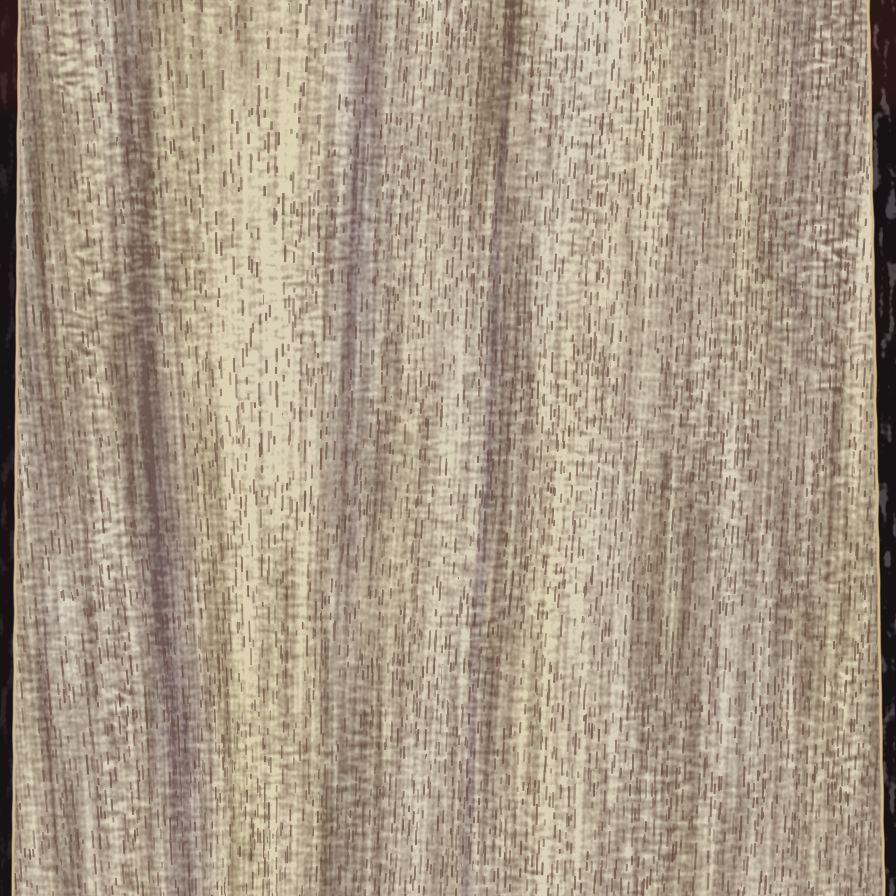
This texture is drawn by a Shadertoy shader. Its source:

```glsl
// A rough-sawn hardwood board with dark pores, lying on a dark glossy surface.
#define WOOD_DARK vec3(0.49, 0.41, 0.35)
#define WOOD_LIGHT vec3(0.82, 0.78, 0.69)
#define PORE_COLOR vec3(0.39, 0.28, 0.23)
#define RIM_COLOR vec3(0.82, 0.72, 0.55)
#define TABLE_DARK vec3(0.09, 0.07, 0.08)
#define TABLE_SHEEN vec3(0.30, 0.27, 0.29)
#define BASE_TONE 0.67
#define STREAK_CONTRAST 0.34
#define FLECK_CONTRAST 0.42
#define RELIEF_STRENGTH 0.50
#define PORE_STRENGTH 0.72
#define PORE_RADIUS 0.0011

float hash(vec2 p) {
    vec3 q = fract(vec3(p.xyx) * 0.1031);
    q += dot(q, q.yzx + 33.33);
    return fract((q.x + q.y) * q.z);
}

float cornerSlope(vec2 cell, vec2 offset) {
    float angle = 6.2832 * hash(cell);
    return dot(vec2(cos(angle), sin(angle)), offset);
}

// Gradient noise, roughly -1 to 1
float noise(vec2 p) {
    vec2 i = floor(p), f = p - i;
    vec2 u = f * f * f * (f * (f * 6.0 - 15.0) + 10.0);
    vec2 e = vec2(1.0, 0.0);
    float low = mix(cornerSlope(i, f), cornerSlope(i + e, f - e), u.x);
    float high = mix(cornerSlope(i + e.yx, f - e.yx), cornerSlope(i + e.xx, f - e.xx), u.x);
    return 1.4 * mix(low, high, u.y);
}

// Soft vertical band around a center
float band(float x, float center, float width) {
    float d = (x - center) / width;
    return exp(-d * d);
}

// Short upright dashes scattered over staggered columns
float pores(vec2 p, vec2 count, float density, float pixel) {
    float column = floor(p.x * count.x);
    vec2 q = vec2(p.x * count.x, p.y * count.y + 17.0 * hash(vec2(column, count.x)));
    vec2 id = floor(q), f = q - id;
    float centerX = mix(0.3, 0.7, hash(id + 31.7));
    float halfLength = mix(0.1, 0.42, hash(id + 77.1));
    vec2 d = vec2(f.x - centerX, max(abs(f.y - 0.5) - halfLength, 0.0)) / count;
    float ink = 1.0 - smoothstep(PORE_RADIUS - 0.5 * pixel, PORE_RADIUS + 0.5 * pixel, length(d));
    return ink * step(hash(id + 5.3), density) * mix(0.5, 1.0, hash(id + 11.9));
}

// Torn fibers lit from above
float relief(vec2 p) {
    vec2 q = p * vec2(75.0, 110.0);
    q += 0.7 * noise(q * 0.45);
    return noise(q + vec2(0.0, 0.3)) - noise(q - vec2(0.15, 0.3));
}

vec3 wood(vec2 uv, float pixel) {
    // Grain that fans out and wavers slightly
    vec2 grain = uv;
    grain.x += (uv.y - 0.5) * mix(0.08, -0.045, smoothstep(0.1, 0.45, uv.x));
    grain.x += 0.006 * noise(uv * vec2(5.0, 2.5));

    // Long streaks from broad to fine
    float streaks = 0.0;
    vec2 frequency = vec2(10.0, 0.8);
    for (int i = 0; i < 4; i++) {
        streaks += noise(grain * frequency + 13.7 * float(i));
        frequency *= vec2(2.8, 2.1);
    }
    float darkBands = band(grain.x, 0.175, 0.032) + 0.8 * band(grain.x, 0.387, 0.024)
                    + band(grain.x, 0.545, 0.006) + 0.5 * band(grain.x, 0.04, 0.025);
    float paleBands = band(grain.x, 0.30, 0.04) + band(grain.x, 0.48, 0.025)
                    + band(grain.x, 0.62, 0.03);

    // Cross-grain ray flecks and fine fiber texture
    float flecks = noise(uv * vec2(45.0, 140.0)) + 0.6 * noise(uv * vec2(95.0, 210.0) + 4.0);
    flecks *= 0.75 + 0.5 * noise(uv * vec2(9.0, 5.0));
    float fibers = noise(uv * vec2(260.0, 190.0));

    // Rough strips
    float rough = band(grain.x, 0.11, 0.025) + band(grain.x, 0.32, 0.035) * (0.3 + 0.7 * uv.y)
                + 0.7 * band(grain.x, 0.63, 0.035) + band(uv.x, 0.935, 0.04);
    rough *= smoothstep(-0.4, 0.4, noise(uv * vec2(14.0, 9.0) + 8.0));

    float tone = BASE_TONE + STREAK_CONTRAST * streaks + FLECK_CONTRAST * flecks + 0.2 * fibers;
    tone += 0.16 * paleBands - 0.4 * darkBands + rough * (0.1 + RELIEF_STRENGTH * relief(uv));
    vec3 color = mix(WOOD_DARK, WOOD_LIGHT, clamp(tone, -0.15, 1.12));

    // Tan and mauve drift
    float warmth = noise(grain * vec2(12.0, 2.0) + 40.0) + band(grain.x, 0.27, 0.07) - darkBands;
    color += vec3(0.008, 0.002, -0.03) * warmth;

    float density = 0.42 + 0.2 * smoothstep(0.25, 0.6, uv.x)
                  + 0.4 * noise(grain * vec2(22.0, 3.0) + 21.0);
    float ink = max(pores(grain, vec2(125.0, 36.0), density, pixel),
                    pores(grain + 0.37, vec2(170.0, 58.0), 0.55 * density, pixel));
    return mix(color, PORE_COLOR, PORE_STRENGTH * ink);
}

vec3 table(vec2 uv) {
    float sheen = smoothstep(0.1, 0.6, noise(uv * vec2(110.0, 28.0)) + 0.3 * noise(uv * 160.0));
    vec3 color = mix(TABLE_DARK, TABLE_SHEEN, sheen * mix(0.35, 1.0, step(0.5, uv.x)));
    float reddish = smoothstep(0.86, 0.9, uv.y) + 0.4 * smoothstep(0.1, 0.5, noise(uv * 4.0));
    return color + vec3(0.08, 0.02, 0.0) * reddish;
}

void mainImage(out vec4 fragColor, in vec2 fragCoord) {
    vec2 uv = fragCoord / iResolution.xy;
    float pixel = 1.0 / min(iResolution.x, iResolution.y);

    // Distance inward from the slightly tapered board sides
    float inset = min(uv.x - mix(0.013, 0.020, uv.y), mix(0.988, 0.971, uv.y) - uv.x);
    inset += 0.001 * noise(vec2(uv.x * 3.0, uv.y * 30.0));
    vec3 board = mix(RIM_COLOR, wood(uv, pixel), smoothstep(0.002, 0.002 + 2.0 * pixel, inset));
    vec3 color = mix(table(uv), board, smoothstep(-pixel, pixel, inset));
    fragColor = vec4(clamp(color, 0.0, 1.0), 1.0);
}
```
